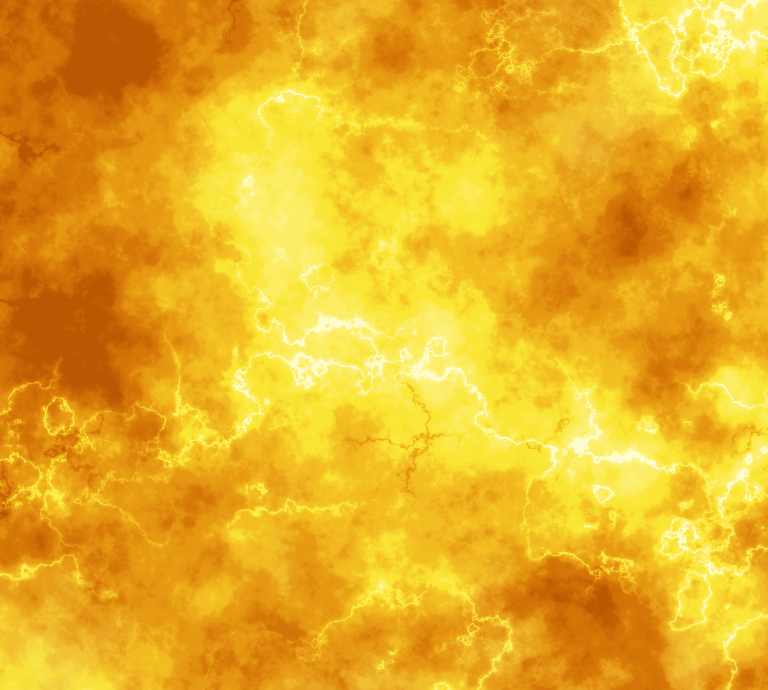
Reproduce this background procedurally as a Shadertoy shader.

```glsl
float hash(vec2 cell) {
    vec3 q = fract(vec3(cell.xyx) * 0.1031);
    q += dot(q, q.yzx + 33.33);
    return fract((q.x + q.y) * q.z);
}

// Signed value noise
float noise(vec2 p) {
    vec2 i = floor(p), f = fract(p);
    f = f * f * f * (f * (f * 6.0 - 15.0) + 10.0);
    float low = mix(hash(i), hash(i + vec2(1, 0)), f.x);
    float high = mix(hash(i + vec2(0, 1)), hash(i + vec2(1, 1)), f.x);
    return 2.0 * mix(low, high, f.y) - 1.0;
}

float fbm(vec2 p, int octaves, float gain) {
    float sum = 0.0, amplitude = 0.5;
    for (int i = 0; i < octaves; i++) {
        sum += amplitude * noise(p);
        p = mat2(1.6, 1.2, -1.2, 1.6) * p + 17.3;
        amplitude *= gain;
    }
    return sum;
}

// Large hot and cool regions: centre, radius, strength
float regions(vec2 p) {
    vec4 blobs[12] = vec4[12](
        vec4(0.55, 0.42, 0.22, 0.26), vec4(0.82, 0.26, 0.13, 0.24),
        vec4(0.50, 0.82, 0.12, 0.20), vec4(1.11, 0.36, 0.09, 0.35),
        vec4(1.09, 0.89, 0.10, 0.20), vec4(0.42, 0.62, 0.20, 0.14),
        vec4(0.10, 0.55, 0.18, -0.22), vec4(0.95, 0.40, 0.09, -0.35),
        vec4(0.94, 0.70, 0.12, -0.22), vec4(0.50, 0.03, 0.15, -0.25),
        vec4(0.86, 0.07, 0.12, -0.25), vec4(0.20, 0.93, 0.13, -0.20));
    float sum = 0.0;
    for (int i = 0; i < 12; i++) {
        vec2 d = (p - blobs[i].xy) / blobs[i].z;
        sum += blobs[i].w * exp(-dot(d, d));
    }
    return sum;
}

// Jagged threads along the zero contour of rough noise
float threads(vec2 p, float width) {
    float distanceToLine = abs(fbm(p, 8, 0.56));
    float core = width / (distanceToLine + width);
    return core * core + 0.15 * exp(-12.0 * distanceToLine);
}

vec3 fireColor(float heat) {
    vec3 color = vec3(0.73, 0.34, 0.01);
    color = mix(color, vec3(0.83, 0.46, 0.03), smoothstep(0.04, 0.22, heat));
    color = mix(color, vec3(0.90, 0.60, 0.07), smoothstep(0.22, 0.39, heat));
    color = mix(color, vec3(0.95, 0.74, 0.13), smoothstep(0.39, 0.54, heat));
    color = mix(color, vec3(0.98, 0.90, 0.20), smoothstep(0.54, 0.69, heat));
    color = mix(color, vec3(0.99, 0.93, 0.40), smoothstep(0.69, 0.87, heat));
    return mix(color, vec3(1.0, 0.99, 0.82), smoothstep(0.87, 1.1, heat));
}

void mainImage(out vec4 fragColor, in vec2 fragCoord) {
    vec2 p = fragCoord / iResolution.y;
    vec2 warp = vec2(fbm(p * 4.0 + 3.1, 6, 0.55), fbm(p * 4.0 + 41.7, 6, 0.55));

    // Billowing clouds with fine grain
    float heat = 0.43 + regions(p + 0.16 * warp);
    heat += 0.38 * fbm(p * 3.2 + 0.3 * warp + 8.0, 7, 0.55);
    heat += 0.22 * fbm(p * 14.0 + 60.0, 6, 0.65);

    // Bright filaments, gathered in patches of hotter cloud
    float glow = 0.0;
    for (int i = 0; i < 3; i++) {
        float k = float(i);
        float patchy = fbm(p * 3.0 + 23.0 * k + 5.0, 3, 0.5) + 0.3 * (heat - 0.45);
        float strength = 0.12 + 0.88 * smoothstep(-0.05, 0.35, patchy);
        glow += strength * threads(p * (2.6 + 1.7 * k) + 31.0 * k, 0.022 + 0.006 * k);
    }
    heat += 0.46 * glow;

    // Sparse dark cracks
    float cracked = smoothstep(0.05, 0.4, fbm(p * 3.0 + 91.0, 3, 0.5));
    heat -= 0.3 * cracked * threads(p * 4.5 + 77.0, 0.03);

    // Pale haze over the middle tones
    vec3 color = fireColor(heat);
    float haze = smoothstep(0.05, 0.5, fbm(p * 2.3 + 12.0, 5, 0.5));
    haze *= smoothstep(0.25, 0.5, heat) * (1.0 - smoothstep(0.6, 0.85, heat));
    color = mix(color, vec3(0.94, 0.80, 0.36), 0.45 * haze);
    fragColor = vec4(color, 1.0);
}
```
